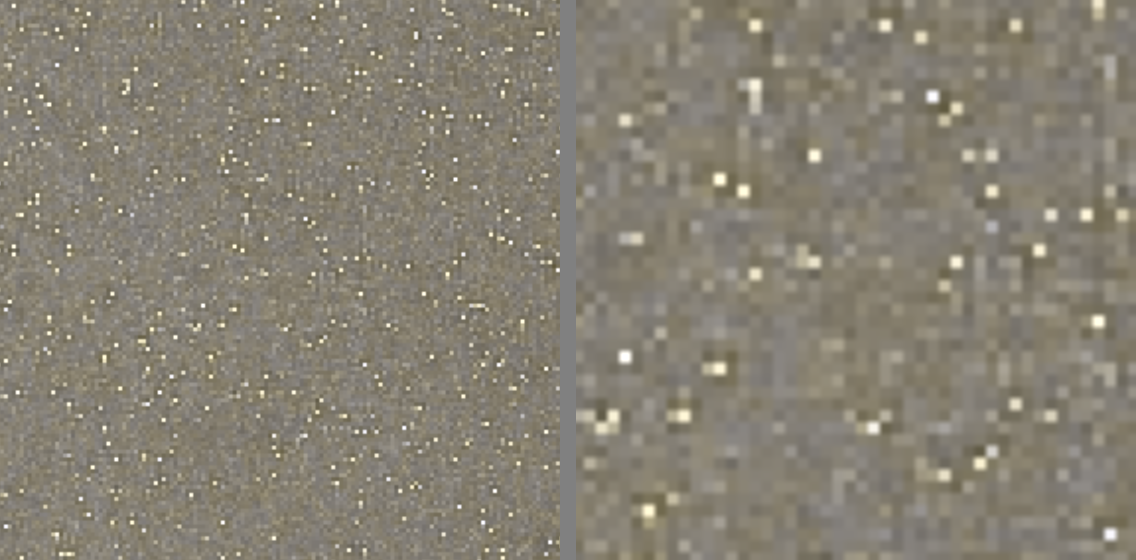
Left: the whole. Right: its middle third, enlarged.
This texture is drawn by a three.js fragment shader. Its source:

```glsl
// Fine taupe metallic surface scattered with tiny pale glitter flakes.
// A grid of small soft-edged grains carries random light and tint; rare
// grains flash as flakes, each with a faint dark, yellowish fringe.

varying vec2 vUv;

const float GRAINS = 142.0;
const vec3 TAUPE_LIGHT = vec3(0.533, 0.514, 0.474);
const vec3 TAUPE_DARK = vec3(0.496, 0.470, 0.415);
const vec3 FLAKE_WARM = vec3(1.0, 0.98, 0.86);
const vec3 FLAKE_COOL = vec3(0.95, 0.98, 1.12);
const vec3 FRINGE = vec3(0.85, 0.85, 1.2);

float hash(vec2 p, float seed) {
  vec3 q = fract(vec3(p.xyx + seed * 17.0) * vec3(0.1031, 0.1030, 0.0973));
  q += dot(q, q.yzx + 33.33);
  return fract((q.x + q.y) * q.z);
}

// Bell-shaped random value, about -1 to 1.
float bell(vec2 p, float seed) {
  return hash(p, seed) + hash(p, seed + 1.0) - 1.0;
}

float valueNoise(vec2 p, float seed) {
  vec2 i = floor(p);
  vec2 f = smoothstep(0.0, 1.0, fract(p));
  float low = mix(hash(i, seed), hash(i + vec2(1.0, 0.0), seed), f.x);
  float high = mix(hash(i + vec2(0.0, 1.0), seed), hash(i + 1.0, seed), f.x);
  return mix(low, high, f.y);
}

// Many faint glints, few bright flakes.
float flakeLight(vec2 cell) {
  float h = hash(cell, 1.0);
  float glint = 0.11 * smoothstep(0.80, 0.98, h);
  float flash = 0.40 * smoothstep(0.971, 0.996, h);
  return glint + flash;
}

// Some flakes spill over into the grain beside or below them.
float spilledLight(vec2 cell) {
  vec2 side = hash(cell, 2.0) < 0.6 ? vec2(1.0, 0.0) : vec2(0.0, 1.0);
  float spill = 0.75 * smoothstep(0.55, 1.0, hash(cell, 3.0));
  return max(flakeLight(cell), spill * flakeLight(cell + side));
}

// Summed light of the eight grains around a cell.
float surroundingLight(vec2 cell) {
  float sum = -flakeLight(cell);
  for (int y = -1; y <= 1; y++) {
    for (int x = -1; x <= 1; x++) {
      sum += flakeLight(cell + vec2(float(x), float(y)));
    }
  }
  return sum;
}

vec3 grainColour(vec2 cell) {
  // Broad shading from upper left to lower right.
  vec2 place = cell / GRAINS;
  float shade = 0.5 + 0.35 * (1.0 - place.x - place.y) + 0.35 * (place.y - 0.5);
  shade += 0.3 * (valueNoise(place * 5.0, 4.0) - 0.5);
  vec3 colour = mix(TAUPE_DARK, TAUPE_LIGHT, clamp(shade, 0.0, 1.0));

  // Neutral grain with slight upright streaks, and soft tint patches.
  float grain = 0.062 * bell(cell, 5.0);
  grain += 0.045 * (valueNoise(cell * vec2(0.8, 0.35), 7.0) - 0.5);
  float tint = valueNoise(cell * 0.45, 8.0) - 0.5;
  colour += grain + tint * vec3(0.012, -0.004, -0.075);

  // Flakes and their fringes.
  float light = spilledLight(cell);
  float cool = smoothstep(0.7, 0.9, hash(floor(cell * 0.5), 9.0));
  colour += light * mix(FLAKE_WARM, FLAKE_COOL, cool);
  float fringe = max(surroundingLight(cell) - 0.08, 0.0);
  return colour - 0.11 * fringe * FRINGE;
}

void main() {
  // Blend the four nearest grains with a narrow soft edge.
  vec2 p = vUv * GRAINS - 0.5;
  vec2 cell = floor(p);
  vec2 edge = smoothstep(0.15, 0.85, fract(p));
  vec3 colour = vec3(0.0);
  for (int y = 0; y <= 1; y++) {
    for (int x = 0; x <= 1; x++) {
      vec2 corner = vec2(float(x), float(y));
      vec2 weight = mix(1.0 - edge, edge, corner);
      colour += weight.x * weight.y * grainColour(cell + corner);
    }
  }
  gl_FragColor = vec4(clamp(colour, 0.0, 1.0), 1.0);
}
```
